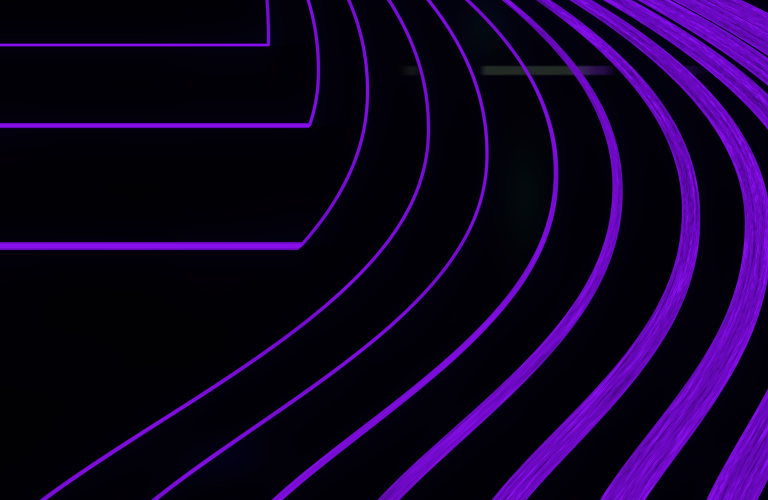
Give the GLSL for this background, as a Shadertoy shader.

```glsl
// Violet light ribbons sweeping in nested bends over a near-black ground.

const int RIBBONS = 13;
const int SHELVES = 3;   // the innermost ribbons turn into level bars

// Lengths are in canvas heights; y runs down from the top edge.
const float APEX_X[RIBBONS] = float[](.537, .637, .735, .857, .974, 1.112, 1.235,
                                      1.382, 1.516, 1.653, 1.773, 1.892, 2.012);
const float APEX_Y[RIBBONS] = float[](.080, .143, .183, .259, .309, .349, .378,
                                      .428, .458, .488, .518, .548, .578);
const float FOOT_X[RIBBONS] = float[](-.598, -.418, -.064, .086, .309, .554, .777,
                                      1.018, 1.245, 1.464, 1.673, 1.880, 2.090);
const float SHELF_Y[SHELVES] = float[](.090, .251, .492);
const float SHELF_WIDTH[SHELVES] = float[](.006, .010, .016);

const float THIN_WIDTH = .0065;
const float WIDE_GAIN = .070;
const float UPPER_POWER = 2.1;
const float LOWER_BULGE = .72;

const vec3 GROUND = vec3(.006, .000, .016);
const vec3 HALO = vec3(.008, .006, .085);
const vec3 DEEP_VIOLET = vec3(.29, .03, .54);
const vec3 VIOLET = vec3(.41, .03, .74);
const vec3 BRIGHT_VIOLET = vec3(.54, .06, .93);
const vec3 OLIVE = vec3(.13, .16, .11);
const vec3 DIM_PURPLE = vec3(.15, .05, .25);
const vec3 DARK_GREEN = vec3(.005, .035, .025);

float hash(vec2 p) {
    p = fract(p * vec2(.1031, .1173));
    p += dot(p, p.yx + 33.33);
    return fract((p.x + p.y) * p.x * 7.13);
}

float noise(vec2 p) {
    vec2 c = floor(p), f = fract(p);
    f = f * f * (3. - 2. * f);
    return mix(mix(hash(c), hash(c + vec2(1, 0)), f.x),
               mix(hash(c + vec2(0, 1)), hash(c + vec2(1, 1)), f.x), f.y);
}

// Horizontal place of a ribbon's centre at height y
float ribbonX(int i, float y) {
    float n = float(i);
    float topX = .534 + .0829 * n - .00056 * n * n;
    float up = max(1. - y / APEX_Y[i], 0.);
    float down = max((y - APEX_Y[i]) / (1. - APEX_Y[i]), 0.);
    float fall = down * down * (1. + LOWER_BULGE * down * (1. - down));
    return APEX_X[i] - (APEX_X[i] - topX) * pow(up, UPPER_POWER)
                     - (APEX_X[i] - FOOT_X[i]) * fall;
}

// Coverage of a band with smooth edges
float band(float d, float halfWidth, float px) {
    return smoothstep(px, -px, abs(d) - halfWidth);
}

float blob(vec2 p, vec2 centre, vec2 size) {
    vec2 d = (p - centre) / size;
    return exp(-dot(d, d));
}

void mainImage(out vec4 fragColor, in vec2 fragCoord) {
    float px = .75 / iResolution.y;
    vec2 p = vec2(fragCoord.x, iResolution.y - fragCoord.y) / iResolution.y;

    // Faint reflections on the ground
    vec3 color = GROUND * (.5 + .5 * noise(p * 7.));
    color += DARK_GREEN * blob(p, vec2(1.05, .39), vec2(.045, .11));
    color += DARK_GREEN * blob(p, vec2(.97, .06), vec2(.05, .06));
    color += HALO * .5 * blob(p, vec2(.45, .92), vec2(.10, .05));
    float strip = band(p.y - .141, .009, .003);
    float olive = smoothstep(.955, .975, p.x) * smoothstep(1.20, 1.14, p.x)
                + .5 * blob(p, vec2(.825, .141), vec2(.018, .1));
    float purple = smoothstep(1.13, 1.18, p.x) * smoothstep(1.24, 1.20, p.x)
                 + .6 * blob(p, vec2(1.372, .141), vec2(.03, .1));
    color += strip * (OLIVE * olive + DIM_PURPLE * purple);

    // Curved ribbons, from the inner to the outer
    for (int i = 0; i < RIBBONS; i++) {
        float x = ribbonX(i, p.y);
        float slope = (ribbonX(i, p.y + .002) - ribbonX(i, p.y - .002)) / .004;
        float d = (p.x - x) / sqrt(1. + slope * slope);
        float wide = smoothstep(4., 10., float(i));
        float grow = .4 + 1.3 * p.y - .4 * p.y * p.y;
        float halfWidth = .5 * max(THIN_WIDTH, (THIN_WIDTH + WIDE_GAIN * wide) * grow);
        float shown = i < SHELVES ? smoothstep(px, -px, p.y - SHELF_Y[i]) : 1.;

        float away = max(abs(d) - halfWidth, 0.);
        color += HALO * shown * (d > 0. ? .55 : .25) * exp(-away * 28.);

        // Streaks run along the ribbon, with finer grain on top
        float streak = noise(vec2(d * 260. + float(i) * 17., p.y * 14.));
        float grain = noise(vec2(d * 600., p.y * 130. + p.x * 60.));
        float tone = .6 * streak + .4 * grain;
        vec3 wideColor = mix(DEEP_VIOLET, VIOLET, smoothstep(.1, .5, tone));
        wideColor = mix(wideColor, BRIGHT_VIOLET, smoothstep(.5, .9, tone));
        float rim = smoothstep(.65, 1., abs(d) / halfWidth);
        wideColor = mix(wideColor, BRIGHT_VIOLET, .35 * rim);
        vec3 thinColor = mix(VIOLET, BRIGHT_VIOLET, .35 + .5 * streak);
        vec3 ink = mix(thinColor, wideColor, smoothstep(.05, .4, wide));
        color = mix(color, ink, shown * band(d, halfWidth, px));
    }

    // Level bars that meet the innermost ribbons
    for (int i = 0; i < SHELVES; i++) {
        float d = p.y - SHELF_Y[i];
        float halfWidth = .5 * SHELF_WIDTH[i];
        float endX = ribbonX(i, SHELF_Y[i]) + .003;
        float reach = smoothstep(px, -px, p.x - endX + max(d, 0.));
        float fade = smoothstep(.05, -.03, p.x - endX);
        color += HALO * .6 * fade * exp(-abs(d) * 26.);
        vec3 ink = mix(BRIGHT_VIOLET, VIOLET, smoothstep(.2, 1., abs(d) / halfWidth));
        color = mix(color, ink, reach * band(d, halfWidth, px));
    }

    fragColor = vec4(color, 1.);
}
```
